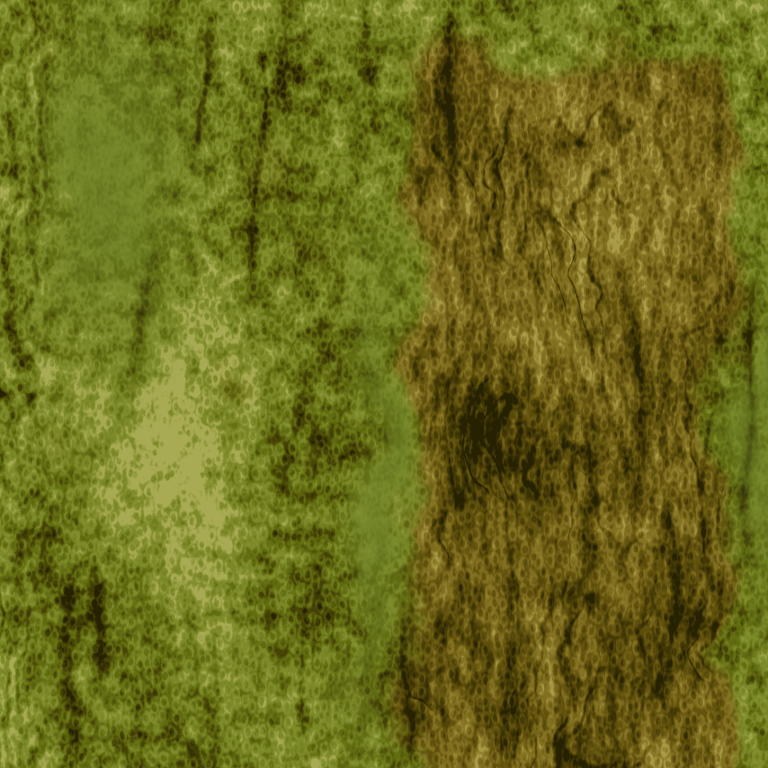
This texture is drawn by a three.js fragment shader. Its source:

```glsl
// Mossy woodland bark: a green, leafy side and a brown, fibrous side, crossed by dark stems.
// Gradient noise sets the broad tones, jittered cells the leaf grain, ridged noise the twigs;
// the summed tone is then coloured by a green and a brown ramp.
varying vec2 vUv;

const vec3 SHADOW      = vec3(0.15, 0.13, 0.005);
const vec3 DARK_OLIVE  = vec3(0.27, 0.26, 0.02);
const vec3 MOSS        = vec3(0.38, 0.42, 0.06);
const vec3 LEAF        = vec3(0.49, 0.54, 0.16);
const vec3 PALE        = vec3(0.66, 0.67, 0.33);
const vec3 DARK_BROWN  = vec3(0.26, 0.22, 0.02);
const vec3 BARK        = vec3(0.38, 0.32, 0.05);
const vec3 TAN         = vec3(0.51, 0.44, 0.13);
const vec3 STRAW       = vec3(0.66, 0.61, 0.28);
const vec3 SMOOTH_LEAF = vec3(0.41, 0.50, 0.17);
const vec2 CELL_GRID   = vec2(86.0, 54.0);
const float BASE_TONE   = 0.55;
const float BROAD_GAIN  = 0.75;
const float DETAIL_GAIN = 0.80;
const float CELL_GAIN   = 0.17;
const float STREAK_GAIN = 0.16;
const float STEM_GAIN   = 0.34;
const float TWIG_GAIN   = 0.30;
const float STEM_COUNT  = 18.0;

vec2 hash2(vec2 p) {
  vec3 q = fract(vec3(p.xyx) * vec3(0.1031, 0.1030, 0.0973));
  q += dot(q, q.yzx + 33.33);
  return fract((q.xx + q.yz) * q.zy);
}

float corner(vec2 cell, vec2 offset) {
  float angle = 6.2832 * hash2(cell).x;
  return dot(vec2(cos(angle), sin(angle)), offset);
}

float gradientNoise(vec2 p) {
  vec2 i = floor(p), f = fract(p), o = vec2(1.0, 0.0);
  vec2 u = f * f * f * (f * (f * 6.0 - 15.0) + 10.0);
  return mix(mix(corner(i, f), corner(i + o, f - o), u.x),
             mix(corner(i + o.yx, f - o.yx), corner(i + 1.0, f - 1.0), u.x), u.y);
}

float fbm(vec2 p) {
  float sum = 0.0, gain = 0.55;
  for (int i = 0; i < 4; i++) {
    sum += gain * gradientNoise(p);
    p = mat2(1.9, 0.4, -0.4, 1.9) * p + 17.3;
    gain *= 0.55;
  }
  return sum;
}

// Distance to the nearest jittered cell centre, and that cell's random value.
vec2 leafCells(vec2 p) {
  vec2 i = floor(p), nearest = vec2(9.0, 0.0);
  for (int y = -1; y <= 1; y++) {
    for (int x = -1; x <= 1; x++) {
      vec2 cell = i + vec2(float(x), float(y));
      float d = length(cell + 0.15 + 0.7 * hash2(cell) - p);
      if (d < nearest.x) nearest = vec2(d, hash2(cell + 51.0).y);
    }
  }
  return nearest;
}

float blob(vec2 p, vec2 centre, vec2 radius) {
  vec2 q = (p - centre) / radius;
  return exp(-dot(q, q));
}

// Soft-edged tapering vertical stems with a slight sway.
float stems(vec2 p) {
  float dark = 0.0;
  for (float i = 0.0; i < STEM_COUNT; i++) {
    vec2 r = hash2(vec2(i, 7.0)), s = hash2(vec2(i, 23.0));
    float x = (i + r.x) / STEM_COUNT;
    float along = (p.y - r.y) / mix(0.10, 0.25, s.x);
    float across = p.x - x - 0.035 * gradientNoise(vec2(p.y * 5.0, i * 7.3));
    float width = mix(0.004, 0.013, s.y * s.y) * (1.15 - 0.45 * along);
    float ends = 1.0 - smoothstep(0.5, 1.0, abs(along));
    dark = max(dark, ends * exp(-pow(abs(across) / max(width, 0.002), 1.6)));
  }
  return dark;
}

void main() {
  vec2 p = vUv;
  vec2 warp = vec2(fbm(p * 6.0), fbm(p * 6.0 + 40.0));
  vec2 w = p + 0.10 * warp;

  // Zones: brown bark, smooth leaf patches, streaked left margin.
  float side = smoothstep(0.50, 0.57, w.x) * (1.0 - smoothstep(0.90, 0.98, w.x));
  float brown = side * (1.0 - smoothstep(0.88, 0.97, w.y));
  brown = clamp(brown + 0.9 * fbm(p * vec2(7.0, 5.0) + 9.0), 0.0, 1.0);
  float sleek = max(blob(w, vec2(0.14, 0.76), vec2(0.075, 0.19)), blob(w, vec2(0.49, 0.36), vec2(0.028, 0.25)));
  sleek = max(sleek, blob(w, vec2(1.0, 0.42), vec2(0.035, 0.20)));
  float margin = 1.0 - smoothstep(0.055, 0.075, p.x + 0.03 * warp.x);
  float rough = 1.0 - 0.75 * sleek;

  // Broad light and shade.
  float tone = BASE_TONE + BROAD_GAIN * fbm(p * vec2(6.0, 3.5) + 3.0);
  tone += 0.20 * blob(w, vec2(0.21, 0.43), vec2(0.13, 0.17)) + 0.08 * blob(w, vec2(0.42, 0.70), vec2(0.15));
  tone -= 0.20 * blob(w, vec2(0.43, 0.42), vec2(0.06, 0.04)) + 0.15 * blob(w, vec2(0.36, 0.90), vec2(0.12, 0.08));
  tone -= 0.22 * blob(w, vec2(0.65, 0.42), vec2(0.12, 0.09));
  tone = mix(tone, 0.59, 0.7 * sleek);

  // Leaf grain, vertical fibres and scattered bright flecks.
  float detail = mix(fbm(p * vec2(42.0, 38.0)), fbm(p * vec2(72.0, 24.0)), brown);
  vec2 leaf = leafCells((p + 0.008 * warp) * CELL_GRID);
  float ring = smoothstep(0.16, 0.36, leaf.x) * (1.0 - smoothstep(0.40, 0.66, leaf.x));
  float fleck = smoothstep(0.88, 0.96, leaf.y) * (1.0 - smoothstep(0.18, 0.50, leaf.x));
  tone += rough * (DETAIL_GAIN * detail + CELL_GAIN * (ring - 0.5) + 0.20 * fleck * smoothstep(-0.1, 0.25, warp.y));
  tone += STREAK_GAIN * (0.5 + brown + 2.0 * margin) * gradientNoise(vec2(w.x * 85.0, p.y * 5.0));
  tone += 0.10 * gradientNoise(p * vec2(230.0, 150.0));

  // Dark stems and a branching web of twigs.
  float ridge = abs(gradientNoise(w * vec2(24.0, 7.0) + 5.0));
  float twig = (1.0 - smoothstep(0.01, 0.10, ridge)) * brown * smoothstep(-0.15, 0.15, warp.x);
  tone -= STEM_GAIN * stems(p + 0.006 * warp) + TWIG_GAIN * twig;

  // Colour ramps.
  float low = smoothstep(0.0, 0.22, tone), mid = smoothstep(0.20, 0.44, tone);
  float high = smoothstep(0.42, 0.68, tone), top = smoothstep(0.68, 0.98, tone);
  vec3 green = mix(mix(mix(mix(SHADOW, DARK_OLIVE, low), MOSS, mid), LEAF, high), PALE, top);
  vec3 earth = mix(mix(mix(mix(SHADOW, DARK_BROWN, low), BARK, mid), TAN, high), STRAW, top);
  vec3 colour = mix(green, earth, smoothstep(0.15, 0.75, brown) * (1.0 - 0.8 * sleek));
  colour = mix(colour, SMOOTH_LEAF * (0.75 + 0.45 * tone), 0.5 * sleek);
  gl_FragColor = vec4(colour, 1.0);
}
```
